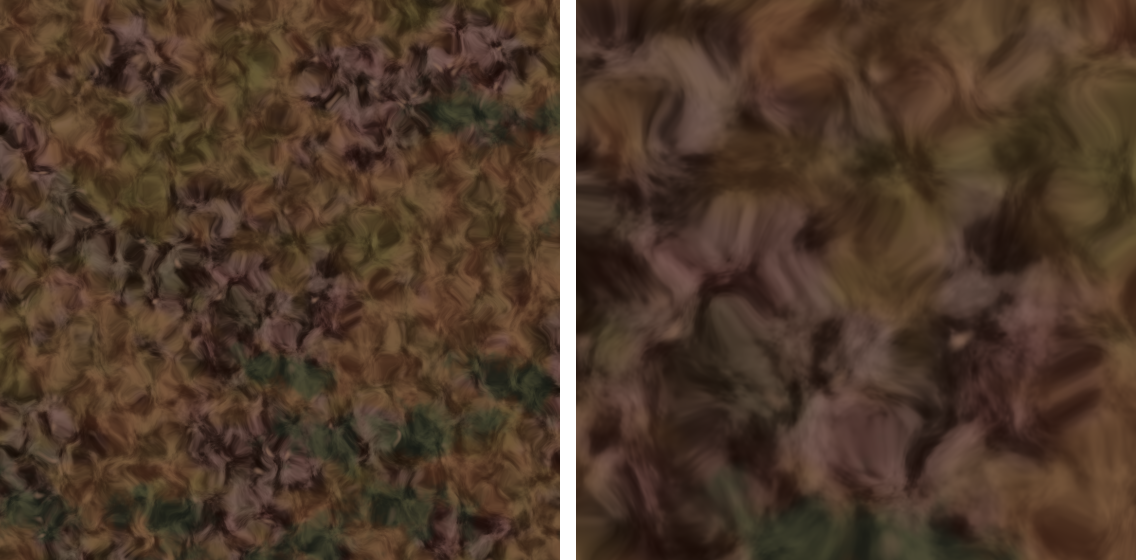
Left, the full canvas; right, a detail of the centre.
This texture is drawn by a three.js fragment shader. Its source:

```glsl
// Autumn moorland: ochre grass with purple heather, dark green clumps and pale flecks.
varying vec2 vUv;

vec2 hash2(vec2 p) {
  vec3 q = fract(p.xyx * vec3(0.1031, 0.1030, 0.0973));
  q += dot(q, q.yzx + 33.33);
  return fract((q.xx + q.yz) * q.zy);
}

float noise(vec2 p) {
  vec2 i = floor(p), f = fract(p);
  f = f * f * (3.0 - 2.0 * f);
  float low = mix(hash2(i).x, hash2(i + vec2(1.0, 0.0)).x, f.x);
  float high = mix(hash2(i + vec2(0.0, 1.0)).x, hash2(i + 1.0).x, f.x);
  return mix(low, high, f.y);
}

float fbm(vec2 p) {
  float sum = 0.0, weight = 0.533;
  for (int i = 0; i < 4; i++) {
    sum += weight * noise(p);
    p = mat2(0.8, -0.6, 0.6, 0.8) * p * 2.03 + 17.3;
    weight *= 0.5;
  }
  return sum;
}

// Ragged oval clumps, sparser towards the top
float clumps(vec2 uv) {
  vec2 p = uv * vec2(5.0, 7.0);
  vec2 cell = floor(p);
  float cover = 0.0;
  float ragged = fbm(uv * 24.0 + 60.0) - 0.5;
  for (int y = -1; y <= 1; y++) {
    for (int x = -1; x <= 1; x++) {
      vec2 id = cell + vec2(float(x), float(y));
      vec2 spot = hash2(id + 41.0), kind = hash2(id + 93.0);
      float present = step(0.52 + 0.055 * id.y, kind.x);
      vec2 d = p - id - 0.15 - 0.7 * spot;
      d.y += d.x * (kind.y - 0.5);
      float reach = length(d * vec2(1.0, 1.25)) + 0.85 * ragged;
      float size = 0.28 + 0.16 * kind.y;
      cover = max(cover, present * (1.0 - smoothstep(size - 0.25, size + 0.16, reach)));
    }
  }
  return cover;
}

// Small soft pale flecks at random angles
float flecks(vec2 uv) {
  vec2 p = uv * 42.0;
  vec2 cell = floor(p);
  float light = 0.0;
  for (int y = -1; y <= 1; y++) {
    for (int x = -1; x <= 1; x++) {
      vec2 id = cell + vec2(float(x), float(y));
      vec2 spot = hash2(id + 211.0), kind = hash2(id + 307.0);
      vec2 d = p - id - spot;
      float angle = 3.14 * kind.y;
      vec2 along = vec2(cos(angle), sin(angle));
      d = vec2(dot(d, along), dot(d, vec2(-along.y, along.x)) * 1.8);
      light = max(light, smoothstep(0.82, 1.0, kind.x) * (1.0 - smoothstep(0.05, 0.6, length(d))));
    }
  }
  return light;
}

void main() {
  vec2 uv = vUv;

  // Bent coordinates turn the grain into short tangled tufts
  vec2 bend = vec2(noise(uv * 31.0 + 5.0), noise(uv * 31.0 + 83.0)) - 0.5;
  vec2 tangled = uv + 0.028 * bend;
  float grain = fbm(tangled * vec2(46.0, 40.0));
  float blades = noise(vec2(tangled.x + 0.35 * tangled.y, tangled.y) * vec2(130.0, 58.0));
  float tone = grain + 0.16 * (blades - 0.5);

  // Broad patches lean down to the right
  vec2 slope = vec2(uv.x - 0.3 * uv.y, uv.y + 0.4 * uv.x);
  float patches = fbm(slope * vec2(5.0, 8.0) + 12.0);
  float heather = smoothstep(0.46, 0.7, patches + 0.25 * (noise(uv * 28.0 + 150.0) - 0.5));
  float moss = smoothstep(0.48, 0.72, fbm(uv * vec2(7.0, 9.0) + 71.0));

  // Ochre grass with rusty and olive shifts
  vec3 color = mix(vec3(0.225, 0.14, 0.085), vec3(0.465, 0.345, 0.235), smoothstep(0.1, 0.9, tone));
  float rust = noise(tangled * 26.0 + 190.0) - 0.5;
  color += rust * vec3(0.045, -0.01, 0.005);
  color = mix(color, color * vec3(0.9, 1.0, 0.88), moss);

  // Heather is darker, purple and more broken
  vec3 purple = color * vec3(0.86, 0.85, 1.13) + 0.15 * (tone - 0.5);
  color = mix(color, purple, heather);
  float hollow = smoothstep(0.54, 0.34, grain) * heather;
  color *= 1.0 - 0.22 * hollow;

  // Green clumps keep some of the grain
  vec3 green = mix(vec3(0.09, 0.11, 0.085), vec3(0.26, 0.27, 0.18), smoothstep(0.15, 0.9, tone));
  color = mix(color, green, 0.85 * clumps(uv));

  // Dry pinkish tips
  float tips = flecks(tangled) * (0.3 + 0.35 * heather);
  color = mix(color, vec3(0.56, 0.43, 0.35), tips);

  gl_FragColor = vec4(color, 1.0);
}
```
